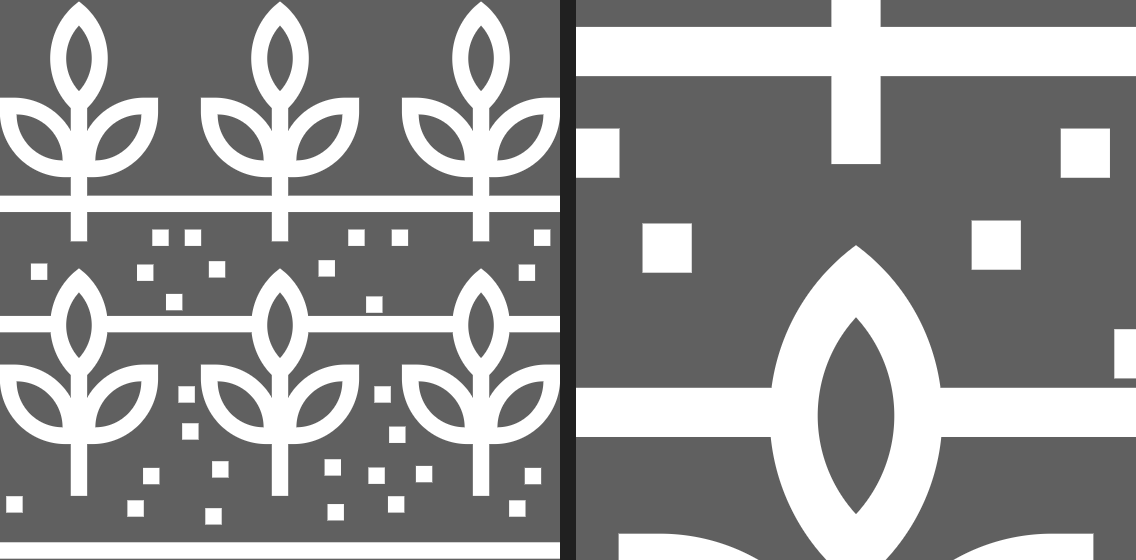
Left: the whole. Right: its middle third, enlarged.
This pattern is drawn by a Shadertoy shader. Its source:

```glsl
#define SOIL_GREY vec3(0.376)
#define INK vec3(1.0)
#define STROKE 0.0293
#define PITCH 0.359
#define ROW_PITCH 0.4766
#define FIRST_TIP 0.0026
#define JITTER 0.013

// Quadrant bounded by x < h and y < h, its corner rounded by r.
float roundedCorner(vec2 p, float h, float r) {
    vec2 q = p - h + r;
    return min(max(q.x, q.y), 0.0) + length(max(q, 0.0)) - r;
}

// Square with two opposite corners rounded.
float sideLeaf(vec2 p, float h, float r) {
    return max(roundedCorner(p, h, r), roundedCorner(-p, h, r));
}

// Upright lens: overlap of two discs.
float bud(vec2 p, float offset, float radius) {
    return length(vec2(abs(p.x) + offset, p.y)) - radius;
}

float box(vec2 p, vec2 halfSize) {
    vec2 q = abs(p) - halfSize;
    return max(q.x, q.y);
}

// Solid outline (x) and leaf openings (y); p is measured down from the tip.
vec2 plant(vec2 p, float stemEnd) {
    p.x = abs(p.x);
    vec2 b = p - vec2(0.0, 0.1016);
    vec2 l = p - vec2(0.0703, 0.2428);
    float stemTop = 0.18;
    float stem = box(p - vec2(0.0, 0.5 * (stemTop + stemEnd)),
                     0.5 * vec2(STROKE, stemEnd - stemTop));
    float solid = min(bud(b, 0.0746, 0.126), sideLeaf(l, 0.071, 0.1172));
    float opening = min(bud(b, 0.0639, 0.0867), sideLeaf(l, 0.041, 0.082));
    return vec2(min(solid, stem), opening);
}

// Square seeds zigzag down between the stems.
float seeds(vec2 p, bool lower) {
    float d = 1.0;
    int count = lower ? 7 : 5;
    for (int gap = -1; gap <= 2; gap++) {
        float g = float(gap);
        float centre = 0.5 + (g - 0.5) * PITCH + 0.0091 * mod(g, 2.0) - 0.0182 * g;
        for (int i = 0; i < count; i++) {
            // Unsown places
            bool bare = lower ? (i == 6 && gap != 1) : (gap > 0 && i == gap + 2);
            if (bare || (gap < 0 && i != count - 2)) continue;

            float n = float(i);
            float pair = floor(n * 0.5);
            float side = i % 2 == 0 ? -1.0 : 1.0;
            float wobble = JITTER * sin(4.0 * n + 3.14 * g);
            float spread = lower ? 0.0807 * sin(0.53 * (n - 0.3))
                                 : 0.0755 * cos(1.3 * (pair - 0.85));
            float row = lower ? min(min(n, pair + 1.0), 8.0 - n) : pair;
            float depth = lower ? 0.7044 + 0.069 * row : 0.4245 + 0.0586 * row;
            vec2 seed = vec2(centre + side * spread + wobble, depth + 0.3 * row * wobble);
            d = min(d, box(p - seed, vec2(0.5 * STROKE)));
        }
    }
    return d;
}

void mainImage(out vec4 fragColor, in vec2 fragCoord) {
    // Canvas units, y pointing down
    vec2 p = vec2(fragCoord.x, iResolution.y - fragCoord.y) / iResolution.y;

    // Ground lines
    float line = min(abs(p.y - 0.364), min(abs(p.y - 0.5788), abs(p.y - 0.983)));
    float d = line - 0.5 * STROKE;

    d = min(d, min(seeds(p, false), seeds(p, true)));

    // Two rows of plants in repeating columns
    float x = mod(p.x - 0.5 + 0.5 * PITCH, PITCH) - 0.5 * PITCH;
    for (int row = 0; row < 2; row++) {
        float r = float(row);
        float stemEnd = mix(0.4284, 0.4063, r);
        vec2 shape = plant(vec2(x, p.y - FIRST_TIP - r * ROW_PITCH), stemEnd);
        d = max(min(d, shape.x), -shape.y);
    }

    float cover = clamp(0.5 - d * iResolution.y, 0.0, 1.0);
    fragColor = vec4(mix(SOIL_GREY, INK, cover), 1.0);
}
```
